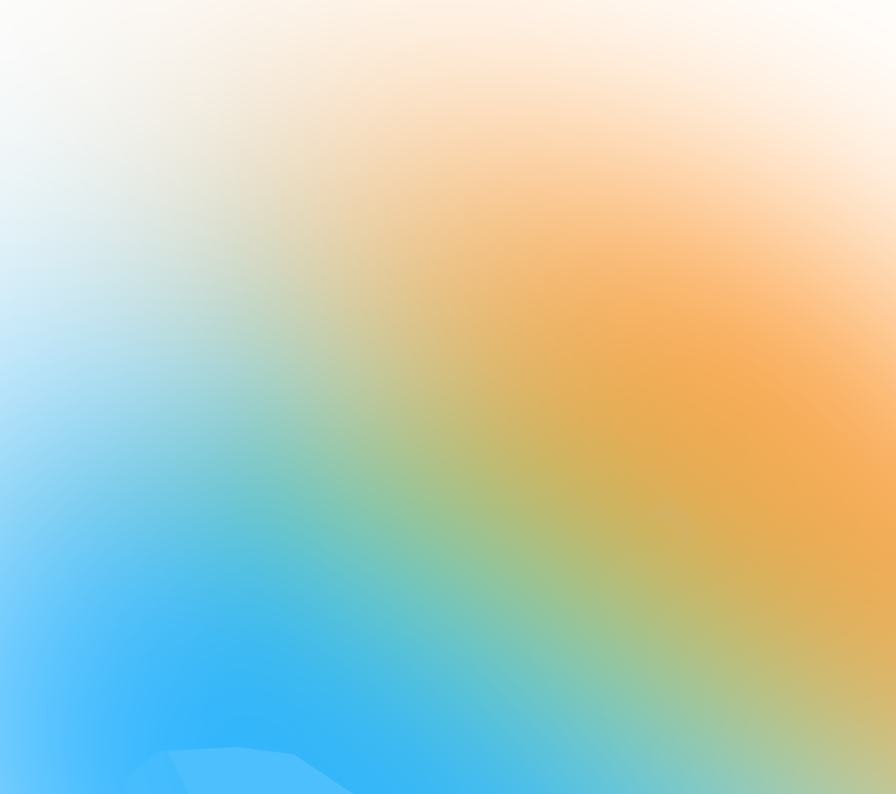
Reproduce this background procedurally as a Shadertoy shader.

```glsl
// Soft blue and orange glows that blend to green over a white ground.

// Elliptic form: x weighs across, y the tilt, z upward.
float ellipticForm(vec2 d, vec3 form) {
    return form.x * d.x * d.x + form.y * d.x * d.y + form.z * d.y * d.y;
}

// Bell-shaped glow whose form changes smoothly from one side to the other.
float glow(vec2 d, vec3 nearForm, vec3 farForm, float side, float power) {
    vec3 form = mix(nearForm, farForm, smoothstep(-0.12, 0.12, side));
    return exp(-pow(max(ellipticForm(d, form), 1e-5), power));
}

// Signed distance to the line a-b, negative on its right-hand side.
float halfPlane(vec2 p, vec2 a, vec2 b) {
    vec2 along = normalize(b - a);
    return dot(p - a, vec2(-along.y, along.x));
}

float coverage(float dist, float softness) {
    return 1.0 - smoothstep(-softness, softness, dist);
}

// Low pale facet, open at the bottom edge.
float facetDistance(vec2 p) {
    float dist = halfPlane(p, vec2(0.157, 0.018), vec2(0.199, 0.054));
    dist = max(dist, halfPlane(p, vec2(0.199, 0.054), vec2(0.300, 0.059)));
    dist = max(dist, halfPlane(p, vec2(0.300, 0.059), vec2(0.370, 0.050)));
    dist = max(dist, halfPlane(p, vec2(0.370, 0.050), vec2(0.445, 0.000)));
    return max(dist, 0.157 - p.x);
}

// Blue ink absorbs red, orange ink absorbs blue; their overlap stays green.
vec3 inkColor(float blueInk, float orangeInk) {
    float greenLoss = 0.36 * blueInk + 0.5 * orangeInk - 0.7 * blueInk * orangeInk;
    return 1.0 - vec3(blueInk, greenLoss, orangeInk);
}

void mainImage(out vec4 fragColor, in vec2 fragCoord) {
    vec2 p = fragCoord / iResolution.y;
    float pixel = 1.0 / iResolution.y;

    // Two large glows
    vec2 fromBlue = p - vec2(0.338, 0.029);
    vec2 fromOrange = p - vec2(0.897, 0.434);
    float blueInk = 0.80 * glow(fromBlue, vec3(3.47, 1.16, 3.61),
                                vec3(1.99, 3.93, 3.61), fromBlue.x, 1.15);
    float orangeInk = 0.67 * glow(fromOrange, vec3(2.68, 6.24, 5.55),
                                  vec3(4.12, 4.95, 6.80), fromOrange.y, 1.2);
    vec3 color = inkColor(blueInk, orangeInk);

    // Pale facet with a fainter left end
    float facet = coverage(facetDistance(p), pixel);
    float fold = coverage(halfPlane(p, vec2(0.238, 0.0), vec2(0.210, 0.055)), pixel);
    vec3 paleBlue = vec3(0.30, 0.75, 0.99);
    color = mix(color, paleBlue, facet * mix(0.5, 1.0, fold));

    // Faint crescent near the orange core
    float disc = length(p - vec2(0.843, 0.337)) - 0.029;
    float bite = length(p - vec2(0.829, 0.316)) - 0.030;
    float crescent = coverage(max(disc, -bite), 0.004);
    color = mix(color, vec3(0.80, 0.72, 0.50), 0.18 * crescent);

    fragColor = vec4(clamp(color, 0.0, 1.0), 1.0);
}
```
